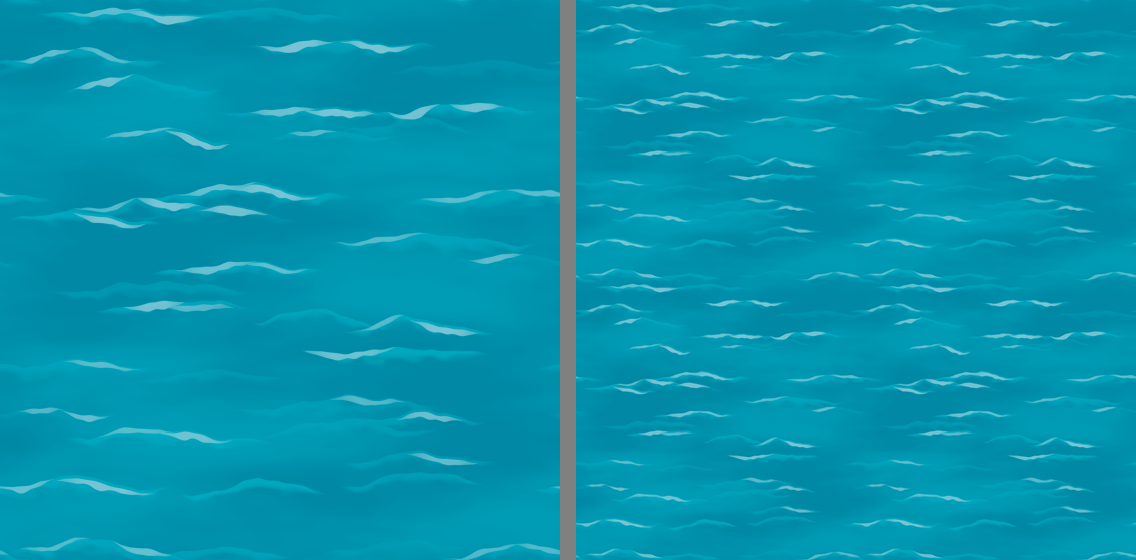
Left, the tile; right, the same tile 2 across and 2 down.
A WebGL 2 fragment shader for this texture:

```glsl
#version 300 es
precision highp float;
// Tiling painted sea: soft teal bands, cyan swells and pale broken foam crests.

uniform vec2 u_resolution;
out vec4 fragColor;

const vec3 DEEP = vec3(0.0, 0.535, 0.645);
const vec3 SHALLOW = vec3(0.0, 0.61, 0.71);
const vec3 SWELL = vec3(0.0, 0.68, 0.765);
const vec3 FOAM = vec3(0.48, 0.77, 0.83);
const vec2 GRID = vec2(3.0, 13.0);   // swells per tile
const float WRAP = 64.0;             // period of swell-local noise

vec2 hash2(vec2 p) {
  vec3 q = fract(p.xyx * vec3(0.1031, 0.1030, 0.0973));
  q += dot(q, q.yzx + 33.33);
  return fract((q.xx + q.yz) * q.zy);
}

float cornerSlope(vec2 cell, vec2 offset, vec2 period, float seed) {
  float angle = 6.2832 * hash2(mod(cell, period) + seed).x;
  return dot(vec2(cos(angle), sin(angle)), offset);
}

// Gradient noise that repeats after a whole-number period.
float gradientNoise(vec2 p, vec2 period, float seed) {
  vec2 i = floor(p), f = p - i;
  vec2 w = f * f * f * (f * (f * 6.0 - 15.0) + 10.0);
  vec2 e = vec2(1.0, 0.0);
  float low = mix(cornerSlope(i, f, period, seed),
                  cornerSlope(i + e.xy, f - e.xy, period, seed), w.x);
  float high = mix(cornerSlope(i + e.yx, f - e.yx, period, seed),
                   cornerSlope(i + e.xx, f - e.xx, period, seed), w.x);
  return mix(low, high, w.y);
}

// Wide horizontal bands of light and dark water.
float waterBands(vec2 uv) {
  vec2 period = vec2(2.0, 6.0);
  float sum = 0.0, gain = 1.0;
  for (int i = 0; i < 4; i++) {
    sum += gain * gradientNoise(uv * period, period, 11.0 + float(i) * 7.0);
    period *= 2.0;
    gain *= 0.5;
  }
  return sum;
}

// Sharp lens of foam hanging just under the ridge line.
float foamStroke(float along, float depth, float halfWidth, float soft) {
  float w = halfWidth * (1.0 - along * along);
  return smoothstep(-soft, soft, w - abs(depth - w));
}

// One swell around its centre: x is the cyan body, y the foam.
vec2 swell(vec2 p, vec2 id, float soft) {
  vec2 size = hash2(id + 17.0), look = hash2(id + 41.0);
  float halfLength = mix(0.12, 0.20, size.x);
  float u = p.x / halfLength;
  float taper = 1.0 - u * u;
  if (taper <= 0.0) return vec2(0.0);

  float seed = size.y * 50.0 + 0.37;
  float broad = gradientNoise(vec2(p.x * 17.0, seed), vec2(WRAP), 3.0);
  float fine = gradientNoise(vec2(p.x * 44.0, seed), vec2(WRAP), 5.0);
  float lean = u - 0.4 * (look.x - 0.5);
  float ridge = mix(0.010, 0.034, size.y) * exp(-3.0 * lean * lean)
              + 0.013 * broad + 0.003 * fine;
  float depth = ridge - p.y;

  // Body: crisp above, ragged and fading below.
  float ragged = gradientNoise(vec2(p.x * 26.0, p.y * 60.0 + seed), vec2(WRAP), 9.0);
  float thickness = mix(0.020, 0.038, size.x) * taper * (0.85 + 0.8 * ragged) + 0.001;
  float body = smoothstep(-soft, soft, depth)
             * (1.0 - smoothstep(0.2, 1.0, depth / thickness));
  body *= smoothstep(0.0, 0.5, taper) * mix(0.3, 1.0, look.y);

  // Foam: up to two strokes, the second slipping lower.
  float foam = 0.0;
  for (int k = 0; k < 2; k++) {
    float side = float(k);
    vec2 place = hash2(id + 73.0 + 19.0 * side);
    vec2 form = hash2(id + 131.0 + 23.0 * side);
    float centre = mix(-0.36, 0.36, side) + 0.3 * (place.x - 0.5);
    float along = (u - centre) / mix(0.28, 0.5, form.x);
    float halfWidth = mix(0.0042, 0.0066, form.y) * (1.0 + 0.9 * fine + 0.4 * broad);
    float stroke = foamStroke(along, depth - 0.007 * side * form.x, halfWidth, soft);
    float opacity = mix(0.65, 1.0, form.y) * (1.0 - 0.35 * smoothstep(0.3, 1.0, abs(along)));
    foam = max(foam, stroke * opacity * step(place.y, 0.25 + 0.6 * look.y));
  }
  return vec2(body, foam);
}

// Strongest swell and foam among the neighbouring cells.
vec2 swellField(vec2 uv, float soft) {
  vec2 home = floor(uv * GRID), cover = vec2(0.0);
  for (int y = -1; y <= 1; y++) {
    for (int x = -1; x <= 1; x++) {
      vec2 cell = home + vec2(x, y);
      vec2 id = mod(cell, GRID);
      vec2 centre = (cell + mix(vec2(0.05), vec2(0.95), hash2(id + 5.0))) / GRID;
      cover = max(cover, swell(uv - centre, id, soft));
    }
  }
  return cover;
}

void main() {
  vec2 uv = gl_FragCoord.xy / u_resolution;
  float soft = max(0.0014, 0.8 / min(u_resolution.x, u_resolution.y));
  vec2 cover = swellField(uv, soft);
  vec3 colour = mix(DEEP, SHALLOW, smoothstep(-0.5, 0.65, waterBands(uv)));
  colour = mix(colour, SWELL, 0.85 * cover.x);
  colour = mix(colour, FOAM, cover.y);
  fragColor = vec4(colour, 1.0);
}
```
